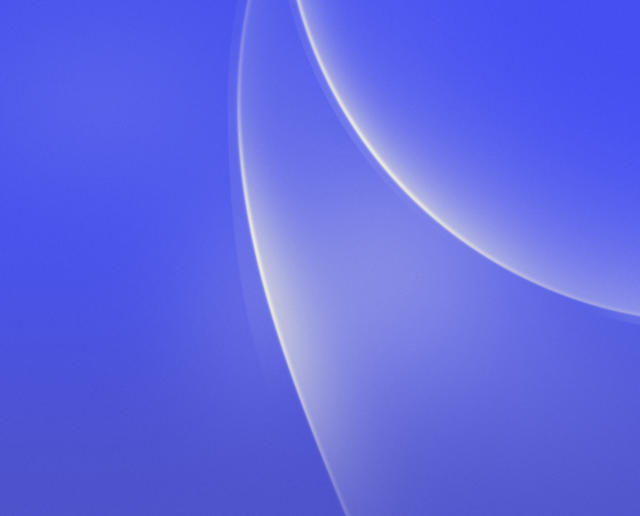
Give the GLSL for this background, as a WebGL 1 fragment shader.

```glsl
precision highp float;
// Two glowing curved edges on a blue gradient: a bent sail on the left and a
// large disc at the upper right. Signed distances to both edges drive the
// sharp rims, the soft inner glows and the faint bands outside them.

uniform vec2 u_resolution;

#define ASPECT 1.243
#define DISC_CENTER vec2(1.391, 1.217)
#define DISC_RADIUS 0.843
#define SAIL_APEX vec2(0.461, 0.80)
#define CREAM vec3(0.84, 0.84, 0.87)
#define RIM_LIGHT vec3(0.92, 0.92, 0.89)
#define HAZE_BLUE vec3(0.54, 0.56, 0.90)
#define TOP_BLUE vec3(0.285, 0.325, 0.93)
#define LOW_BLUE vec3(0.305, 0.325, 0.80)
#define DISC_BLUE vec3(0.268, 0.308, 0.95)
#define GRAIN 0.012

float hash(vec2 cell) {
  vec3 q = fract(cell.xyx * vec3(0.1031, 0.1030, 0.0973));
  q += dot(q, q.yzx + 33.33);
  return fract((q.x + q.y) * q.z);
}

// Bell falloff around zero.
float bell(float v, float width) {
  v /= width;
  return exp(-v * v);
}

float blob(vec2 p, vec2 center, vec2 size) {
  vec2 q = (p - center) / size;
  return exp(-dot(q, q));
}

// Approximate distance to the sail edge, positive on its right.
float sailDistance(vec2 p) {
  float t = SAIL_APEX.y - p.y;
  float edge = SAIL_APEX.x + t * t * (0.47 - 0.175 * t);
  float slope = t * (0.94 - 0.525 * t);
  return (p.x - edge) / sqrt(1.0 + slope * slope);
}

void main() {
  vec2 p = gl_FragCoord.xy / u_resolution * vec2(ASPECT, 1.0);
  float soft = max(0.0025, 1.0 / u_resolution.y);
  float sail = sailDistance(p);
  float disc = DISC_RADIUS - length(p - DISC_CENTER);
  float inSail = smoothstep(-soft, soft, sail);
  float inDisc = smoothstep(-soft, soft, disc);

  // Backdrop with a pale patch at the upper left and a glow behind the sail.
  vec3 color = mix(LOW_BLUE, TOP_BLUE, smoothstep(0.0, 0.62, p.y));
  color = mix(color, HAZE_BLUE, 0.22 * blob(p, vec2(0.20, 0.80), vec2(0.26, 0.18)));
  color = mix(color, HAZE_BLUE, 0.36 * blob(p, vec2(0.50, 0.43), vec2(0.17, 0.24)) * (1.0 - inSail));

  // Faint band left of the sail, widening downwards.
  float bandWidth = 0.019 + 0.032 * smoothstep(0.78, 0.25, p.y);
  float band = smoothstep(-soft, soft, sail + bandWidth) * (1.0 - inSail);
  float bandFade = smoothstep(0.20, 0.45, p.y) * (1.0 - 0.5 * smoothstep(0.75, 1.0, p.y));
  color = mix(color, HAZE_BLUE, 0.25 * band * bandFade);

  // Haze filling the space between both edges.
  float haze = 0.85 * blob(p, vec2(0.74, 0.49), vec2(0.27, 0.26));
  haze += 0.22 * blob(p, vec2(1.05, 0.27), vec2(0.35, 0.25));
  haze += 0.20 * blob(p, vec2(0.56, 0.82), vec2(0.12, 0.22));
  color = mix(color, HAZE_BLUE, min(haze, 1.0) * inSail);

  // Cream glow along the sail, widest at its lower part.
  float glowWidth = 0.045 + 0.055 * smoothstep(0.80, 0.32, p.y);
  float glowPower = 0.84 * bell(p.y - 0.43, 0.32) + 0.12 * smoothstep(0.7, 1.0, p.y);
  float sailGlow = glowPower * exp(-pow(max(sail, 0.0) / glowWidth, 1.4));
  color = mix(color, CREAM, sailGlow * inSail);
  float sailRim = bell(sail - 0.003, 0.0045);
  color = mix(color, RIM_LIGHT, sailRim * (0.75 * bell(p.y - 0.50, 0.24) + 0.15));

  // Thin band hugging the outside of the disc.
  float discBand = smoothstep(-soft, soft, disc + 0.016) * (1.0 - inDisc);
  float discBandFade = bell(p.x - 0.68, 0.14) + 0.7 * smoothstep(1.12, 1.24, p.x);
  color = mix(color, HAZE_BLUE + 0.05, 0.32 * discBand * discBandFade);

  // Disc surface and its glow, broader and dimmer towards the right.
  float spread = smoothstep(0.60, 1.20, p.x);
  float depth = max(disc, 0.0);
  float discPower = 0.86 * bell(p.x - 0.72, 0.23) + 0.42 * smoothstep(0.72, 1.0, p.x);
  float discGlow = discPower * exp(-pow(depth / (0.042 + 0.085 * spread), 1.1));
  float discHaze = 0.25 * bell(depth, 0.24) * smoothstep(0.56, 0.85, p.x);
  vec3 surface = mix(DISC_BLUE, HAZE_BLUE, discHaze);
  surface = mix(surface, CREAM, min(discGlow, 1.0));
  color = mix(color, surface, inDisc);
  float discRim = bell(disc - 0.003, 0.0045);
  color = mix(color, RIM_LIGHT, discRim * (0.75 * bell(p.x - 0.74, 0.19) + 0.16));

  // Fine grain.
  color += GRAIN * (hash(floor(p * 400.0)) - 0.5);
  gl_FragColor = vec4(color, 1.0);
}
```
